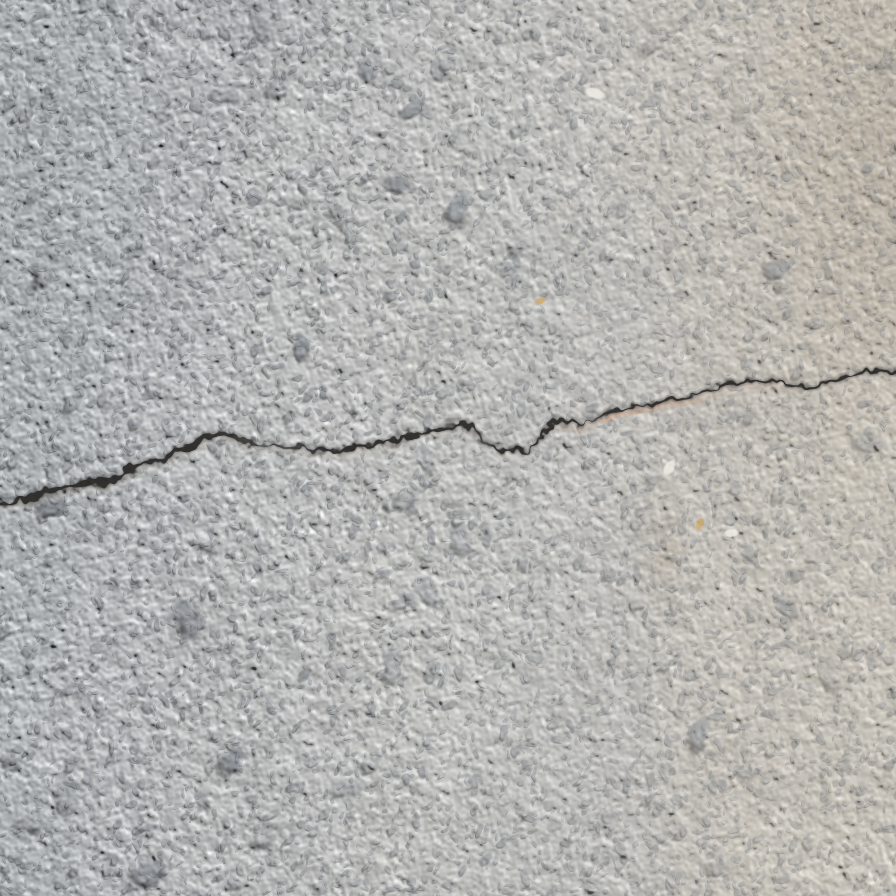
A WebGL 2 fragment shader for this texture:

```glsl
#version 300 es
precision highp float;
// Sunlit weathered asphalt: embedded stones, gritty relief and one jagged crack.
uniform vec2 u_resolution;
out vec4 fragColor;

const vec3 COOL_GRAY  = vec3(.682, .695, .705);
const vec3 MID_GRAY   = vec3(.748, .749, .743);
const vec3 WARM_GRAY  = vec3(.773, .753, .717);
const vec3 STONE_BLUE = vec3(.540, .557, .578);
const vec3 DUST_BROWN = vec3(.650, .595, .525);
const vec3 RUST       = vec3(.760, .500, .330);
const vec3 CHIP_WHITE = vec3(.930, .920, .890);
const vec3 CHIP_AMBER = vec3(.830, .660, .380);
const vec3 CRACK_DARK = vec3(.210, .200, .190);
const vec2 LIGHT = vec2(.50, .866);   // direction towards the sun
const float RELIEF_GAIN = .40, RELIEF_STEP = .0034, PIT_DEPTH = .55;

const int CRACK_COUNT = 24;
const vec2 CRACK[CRACK_COUNT] = vec2[](
  vec2(-.01, .436), vec2(.045, .449), vec2(.118, .463), vec2(.182, .490),
  vec2(.241, .516), vec2(.290, .505), vec2(.381, .495), vec2(.420, .504),
  vec2(.472, .517), vec2(.511, .528), vec2(.526, .525), vec2(.540, .508),
  vec2(.561, .495), vec2(.590, .498), vec2(.609, .521), vec2(.624, .532),
  vec2(.646, .526), vec2(.677, .539), vec2(.781, .560), vec2(.820, .573),
  vec2(.866, .576), vec2(.911, .568), vec2(.972, .588), vec2(1.01, .586));

// Prominent pebbles: centre, half length, angle
const int PEBBLE_COUNT = 12;
const vec4 PEBBLES[PEBBLE_COUNT] = vec4[](
  vec4(.443, .794, .016, -.3), vec4(.512, .768, .021, 1.3), vec4(.868, .700, .018, .5),
  vec4(.462, .879, .015, .5), vec4(.410, .922, .014, -.9), vec4(.169, .026, .022, .3),
  vec4(.208, .312, .022, -1.1), vec4(.260, .151, .019, .9), vec4(.781, .182, .020, 1.2),
  vec4(.059, .437, .018, .5), vec4(.879, .323, .015, -.8), vec4(.336, .616, .015, 1.4));

vec2 hash2(vec2 p) {
  vec3 q = fract(p.xyx * vec3(.1031, .1030, .0973));
  q += dot(q, q.yzx + 33.33);
  return fract((q.xx + q.yz) * q.zy);
}
float noise(vec2 p) {
  vec2 i = floor(p), f = fract(p);
  f = f * f * (3. - 2. * f);
  return mix(mix(hash2(i).x, hash2(i + vec2(1, 0)).x, f.x),
             mix(hash2(i + vec2(0, 1)).x, hash2(i + 1.).x, f.x), f.y);
}
vec2 rotate(vec2 p, float a) {
  return vec2(cos(a) * p.x + sin(a) * p.y, cos(a) * p.y - sin(a) * p.x);
}
// Octaves are turned so that no lattice direction shows
float relief(vec2 p) {
  return .5 * noise(rotate(p, .5) * 85. + 90.) + .45 * noise(rotate(p, 1.1) * 150. + 190.)
       + .35 * noise(rotate(p, .2) * 250. + 70.);
}
// Soft ellipse: x = coverage, y = shadowed rim away from the sun
vec2 pebble(vec2 d, float halfLength, float angle) {
  float e = length(rotate(d, angle) * vec2(1, 1.8)) / halfLength;
  float away = max(0., -dot(d, LIGHT) / (length(d) + 1e-4));
  return vec2(1. - smoothstep(.6, 1.1, e), away * smoothstep(.5, .95, e) * (1. - smoothstep(.95, 1.4, e)));
}
vec2 stoneLayer(vec2 p, float density, float seed) {
  vec2 result = vec2(0);
  for (int k = 0; k < 9; k++) {
    vec2 c = floor(p) + vec2(k % 3 - 1, k / 3 - 1);
    vec2 kind = hash2(c + seed), size = hash2(c + seed + 71.);
    if (kind.x > density) continue;
    vec2 s = pebble(p - c - hash2(c + seed + 37.), mix(.25, .55, size.x), 1. + (kind.y - .5) * 2.2);
    result = max(result, s * vec2(mix(.4, 1., size.y), 1));
  }
  return result;
}
float crackDistance(vec2 p) {
  float best = 1.;
  for (int i = 0; i < CRACK_COUNT - 1; i++) {
    vec2 a = CRACK[i], ab = CRACK[i + 1] - a;
    best = min(best, length(p - a - ab * clamp(dot(p - a, ab) / dot(ab, ab), 0., 1.)));
  }
  return best;
}
float blob(vec2 d) { return exp(-dot(d, d)); }

void main() {
  vec2 uv = gl_FragCoord.xy / u_resolution;
  float px = 1. / min(u_resolution.x, u_resolution.y);
  vec2 wobble = vec2(noise(uv * 75.), noise(uv * 75. + 41.)) - .5;
  vec2 ripple = vec2(noise(uv * 180. + 5.), noise(uv * 180. + 83.)) - .5;
  vec2 p = uv + wobble * .007 + ripple * .003;

  // Broad tone from cool left to warm right, with dusty stains
  float cloud = noise(uv * 6.) - .5, patches = noise(uv * 32.), warmth = uv.x + .1 * cloud;
  vec3 col = mix(COOL_GRAY, MID_GRAY, smoothstep(0., .5, warmth - .12 * (uv.y - .5)));
  col = mix(col, WARM_GRAY, smoothstep(.5, .95, warmth)) + .02 * cloud + .04 * (patches - .5);
  float stain = blob((uv - vec2(.98, .82)) / vec2(.13, .24)) + blob((uv - vec2(.74, .385)) / vec2(.022, .05));
  col = mix(col, DUST_BROWN, .4 * stain * (.35 + .65 * patches));

  // Embedded stones at three scales, then the prominent ones
  vec2 stones = stoneLayer(p * 92., .6, 3.) * vec2(.75, .5);
  stones = max(stones, stoneLayer(p * 56., .36, 131.) * vec2(.8, .7));
  stones = max(stones, stoneLayer(p * 27., .08, 277.) * vec2(.6, .8));
  for (int i = 0; i < PEBBLE_COUNT; i++)
    stones = max(stones, pebble(p - PEBBLES[i].xy, PEBBLES[i].z, PEBBLES[i].w));
  float contrast = mix(1.2, .75, smoothstep(.1, .9, uv.x));
  col = mix(col, STONE_BLUE, stones.x * .72 * contrast) * (1. - .36 * stones.y * contrast);

  // Gritty relief lit by the sun, with dark pits on steep shaded faces
  float slope = relief(uv + LIGHT * RELIEF_STEP) - relief(uv);
  col -= slope * RELIEF_GAIN * contrast * (1. - .4 * stones.x);
  col *= 1. - PIT_DEPTH * contrast * smoothstep(.24, .55, slope);

  // Crack with ragged width and a dusty, partly rusty lower lip
  vec2 q = uv + wobble * .006 + ripple * .006;
  float lip = 1. - smoothstep(.001, .006, crackDistance(q + vec2(0, .006))), dist = crackDistance(q);
  float rusty = smoothstep(.58, .68, uv.x) * (1. - smoothstep(.8, .9, uv.x));
  col = mix(col, mix(WARM_GRAY, RUST, rusty * patches), lip * .4);
  float faint = .5 * blob((uv - vec2(.3, .505)) / .045) + .6 * blob((uv - vec2(.54, .508)) / .013);
  float width = mix(.0036, .0015, smoothstep(.1, .75, uv.x)) * (.2 + 1.5 * noise(uv * 100. + 9.)) * (1. - faint);
  col = mix(col, CRACK_DARK, (1. - smoothstep(width - px, width + px, dist)) * (.9 - .4 * faint));
  col *= 1. - .25 * (1. - smoothstep(width, width + .005, dist));

  // Loose bright chips
  float white = pebble((uv - vec2(.664, .896)) * vec2(1, 1.3), .014, -.5).x;
  white = max(white, max(pebble(uv - vec2(.747, .478), .011, 1.).x, pebble(uv - vec2(.816, .405), .009, .1).x));
  float amber = max(pebble(uv - vec2(.781, .415), .008, 1.2).x, pebble(uv - vec2(.603, .664), .007, .4).x);
  col = mix(mix(col, CHIP_WHITE, white * .9), CHIP_AMBER, amber * .7);
  fragColor = vec4(clamp(col, 0., 1.), 1);
}
```
